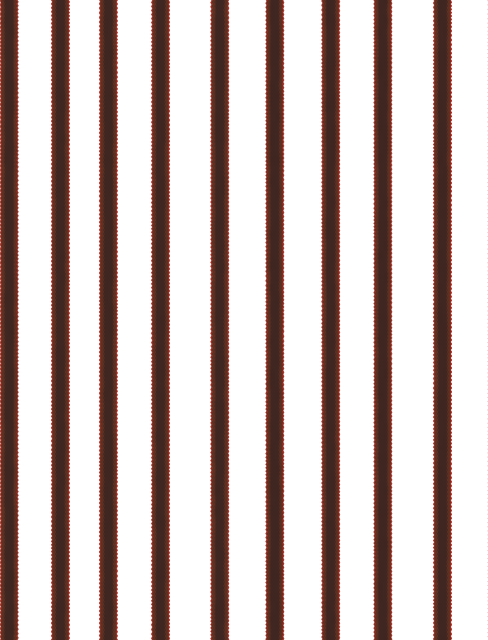
A WebGL 1 fragment shader for this pattern:

```glsl
precision highp float;
// Nine uneven dark brown vertical stripes with red serrated edges on white.

uniform vec2 u_resolution;

const float TAU = 6.2831853;
const float STRIPES = 9.0;
const float TEETH = 160.0;
const float HALF_WIDTH = 0.173;

const vec3 WHITE = vec3(1.0);
const vec3 CORE = vec3(0.25, 0.15, 0.13);
const vec3 BROWN = vec3(0.37, 0.19, 0.13);
const vec3 RUST = vec3(0.54, 0.19, 0.14);
const vec3 RED = vec3(0.78, 0.12, 0.09);
const vec3 ROSE = vec3(0.75, 0.39, 0.37);
const vec3 PINK = vec3(0.94, 0.71, 0.71);

float hash(vec2 p) {
  vec3 q = fract(vec3(p.xyx) * 0.1031);
  q += dot(q, q.yzx + 33.33);
  return fract((q.x + q.y) * q.z);
}

// Value noise along y in 0..1 that wraps after a whole number of cells.
float wrapNoise(float y, float cells, float seed) {
  float s = y * cells;
  float f = fract(s);
  float a = hash(vec2(mod(floor(s), cells), seed));
  float b = hash(vec2(mod(floor(s) + 1.0, cells), seed));
  return mix(a, b, f * f * (3.0 - 2.0 * f));
}

// Uneven spacing: harmonics of the whole row, so it wraps across the width.
float stripeCenter(float index) {
  float a = TAU * index / STRIPES;
  return index + 0.077 + 0.0726 * cos(a + 0.72)
    + 0.0515 * cos(2.0 * a - 0.276) + 0.0215 * cos(4.0 * a + 2.153);
}

// Tone from the core (t = 0) to the rim (t = 1).
vec3 stripeColor(float t, float tooth, float redness, float grain) {
  vec3 color = mix(CORE, BROWN, smoothstep(0.36, 0.66, t + 0.06 * grain));
  color = mix(color, RUST, smoothstep(0.76, 0.9, t + 0.05 * grain));
  vec3 rim = mix(ROSE, RED, redness * tooth);
  color = mix(color, rim, smoothstep(0.87, 0.95, t));
  return mix(color, PINK, smoothstep(0.93, 1.0, t) * (1.0 - 0.6 * tooth));
}

// Paints one stripe over the ground; d is the signed distance from its axis.
vec3 paintStripe(vec3 ground, float d, float y, float id, float pixel) {
  float side = step(0.0, d);
  float seed = id * 2.0 + side + 1.0;

  // Fine serration, with its phase drifting along the edge
  float drift = wrapNoise(y, 24.0, seed + 40.0);
  float tooth = 0.5 + 0.5 * cos(TAU * (TEETH * y + hash(vec2(seed, 7.0)) + drift));
  float halfWidth = HALF_WIDTH * (0.955 + 0.06 * tooth);
  float t = abs(d) / halfWidth;

  // Red varies between edges and slowly along each one
  float redness = mix(0.45, 1.0, hash(vec2(seed, 19.0)));
  redness *= mix(0.7, 1.0, wrapNoise(y, 9.0, seed + 80.0));

  // Faint woven grain
  float grain = cos(TAU * TEETH * y) * cos(TAU * d * 22.0);
  grain += wrapNoise(y, 60.0, seed + 120.0) - 0.5;

  vec3 color = stripeColor(t, tooth, redness, grain);
  color *= 1.0 + 0.025 * grain;
  float cover = 1.0 - smoothstep(-0.5 * pixel, 0.5 * pixel, abs(d) - halfWidth);
  return mix(ground, color, cover);
}

void main() {
  vec2 uv = gl_FragCoord.xy / u_resolution;
  float x = uv.x * STRIPES;
  float pixel = STRIPES / u_resolution.x;

  // One extra stripe on each side carries the row over the seam
  vec3 color = WHITE;
  for (int i = -1; i <= 9; i++) {
    float index = float(i);
    float id = mod(index + STRIPES, STRIPES);
    color = paintStripe(color, x - stripeCenter(index), uv.y, id, pixel);
  }
  gl_FragColor = vec4(color, 1.0);
}
```
